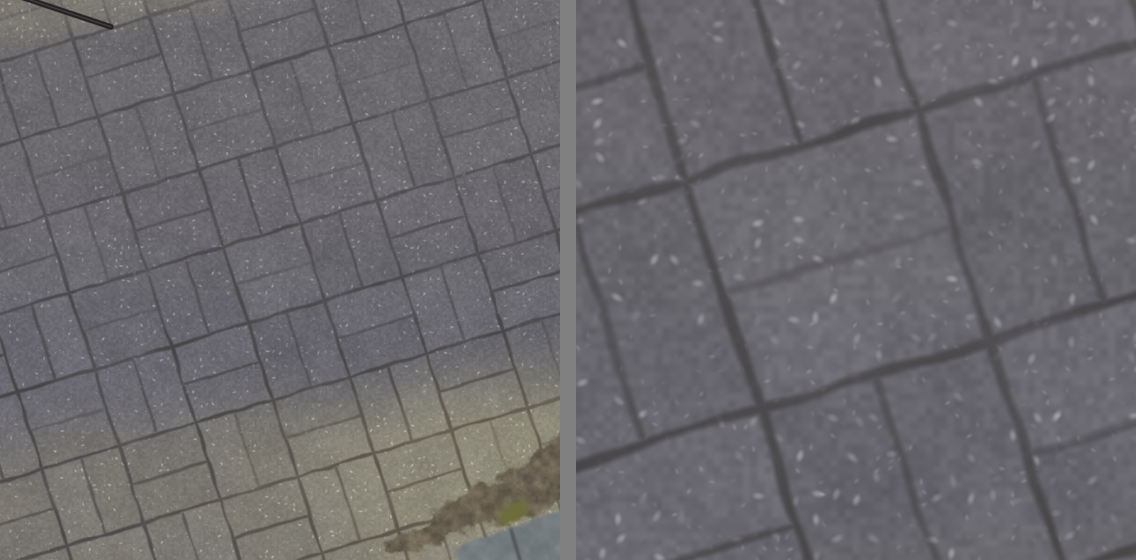
Left: the whole. Right: its middle third, enlarged.
Give the GLSL for this texture, as a three.js fragment shader.

```glsl
varying vec2 vUv;

const vec3 PAVER = vec3(0.428, 0.418, 0.436);
const vec3 PAVER_COOL = vec3(0.408, 0.405, 0.436);
const vec3 DUST = vec3(0.485, 0.472, 0.445);
const vec3 SAND = vec3(0.570, 0.555, 0.485);
const vec3 JOINT = vec3(0.265, 0.258, 0.262);
const vec3 EARTH = vec3(0.420, 0.385, 0.325);
const vec3 KERB = vec3(0.455, 0.485, 0.500);
const vec3 MOSS = vec3(0.420, 0.430, 0.230);
const vec3 ROD = vec3(0.150, 0.135, 0.145);

// Lattice of square blocks, two bricks each
const vec2 ORIGIN = vec2(0.306, 0.3815);
const vec2 STEP_U = vec2(0.1372, 0.0413);
const vec2 STEP_V = vec2(-0.0439, 0.1370);

float hash(vec2 p) {
  vec3 q = fract(vec3(p.xyx) * 0.1031);
  q += dot(q, q.yzx + 33.33);
  return fract((q.x + q.y) * q.z);
}

float noise(vec2 p) {
  vec2 i = floor(p), f = fract(p);
  f = f * f * (3.0 - 2.0 * f);
  return mix(mix(hash(i), hash(i + vec2(1.0, 0.0)), f.x),
             mix(hash(i + vec2(0.0, 1.0)), hash(i + 1.0), f.x), f.y);
}

float fbm(vec2 p) {
  float sum = 0.0, amp = 0.5;
  for (int i = 0; i < 4; i++) {
    sum += amp * noise(p);
    p = p * 2.03 + 17.1;
    amp *= 0.5;
  }
  return sum / 0.9375;
}

float cross2(vec2 a, vec2 b) { return a.x * b.y - a.y * b.x; }

vec2 toLattice(vec2 p) {
  vec2 d = p - ORIGIN;
  return vec2(cross2(d, STEP_V), cross2(STEP_U, d)) / cross2(STEP_U, STEP_V);
}

float below(float edge, float soft, float x) {
  return 1.0 - smoothstep(edge - soft, edge + soft, x);
}

// x: distance to the segment, y: position along it
vec2 segment(vec2 p, vec2 a, vec2 b) {
  vec2 d = b - a;
  float t = clamp(dot(p - a, d) / dot(d, d), 0.0, 1.0);
  return vec2(length(p - a - d * t), t);
}

// Sparse bright flecks, one jittered candidate per cell
float flecks(vec2 p, float scale, float share) {
  vec2 id = floor(p * scale);
  vec2 centre = 0.3 + 0.4 * vec2(hash(id + 3.7), hash(id + 9.2));
  float angle = 6.283 * hash(id + 21.0);
  vec2 d = fract(p * scale) - centre;
  float across = length(vec2(dot(d, vec2(cos(angle), sin(angle))) * 0.6,
                             cross2(d, vec2(cos(angle), sin(angle)))));
  return below(0.14, 0.12, across) * step(hash(id + 50.0), share) * hash(id + 71.0);
}

vec3 paving(vec2 p, float dust, float topDust) {
  vec2 g = toLattice(p);
  g += 0.024 * (vec2(noise(g * 5.0), noise(g * 5.0 + 40.0)) - 0.5);
  vec2 block = floor(g), q = fract(g);
  float lying = mod(block.x + block.y, 2.0);
  float along = mix(q.x, q.y, lying);
  float brick = hash(block * 2.0 + step(0.5, along) + 60.0);

  // Brick faces
  vec3 dusty = mix(DUST, SAND, smoothstep(0.3, 0.85, p.x));
  vec3 face = mix(PAVER_COOL, PAVER, smoothstep(0.3, 0.85, p.y));
  face = mix(face, dusty, dust * (0.75 + 0.35 * fbm(p * 9.0)));
  face = mix(face, DUST, topDust);
  face += 0.026 * (brick - 0.5) + 0.05 * (fbm(p * 24.0) - 0.5);
  face += 0.055 * (noise(p * 230.0) - 0.5);
  face += 0.19 * flecks(p, 85.0, 0.24) + 0.10 * flecks(p + 0.37, 150.0, 0.2);

  // Joints, worn unevenly
  vec2 e = min(q, 1.0 - q);
  float width = 0.013 + 0.014 * noise(g * 7.0 + 12.0);
  float wear = mix(0.6, 1.0, noise(g * 2.3 + 8.0)) * (1.0 - 0.45 * topDust);
  float border = below(width, 0.017, min(e.x, e.y));
  float split = below(width * 0.85, 0.017, abs(along - 0.5));
  split *= mix(0.35, 1.0, hash(block + 33.0));
  float joint = max(border, split) * wear * mix(0.78, 0.95, below(0.6, 0.2, p.y));
  vec3 filling = mix(JOINT, EARTH * 0.86, dust * smoothstep(0.1, 0.9, p.x));
  return mix(face, filling, joint);
}

void main() {
  vec2 p = vUv;
  float dust = below(0.21, 0.10, p.y - 0.13 * p.x + 0.05 * (fbm(p * 6.0) - 0.5));
  float topDust = smoothstep(0.87, 0.97, p.y - 0.2 * p.x);
  vec3 colour = paving(p, dust, topDust);

  // Earth strip with moss
  float rough = fbm(p * 32.0);
  vec2 strip = segment(p, vec2(0.70, 0.022), vec2(1.02, 0.165));
  float earth = below(mix(0.008, 0.062, strip.y), 0.006, strip.x + 0.05 * (rough - 0.5));
  vec3 soil = EARTH * (0.72 + 0.55 * fbm(p * 75.0));
  soil = mix(soil, MOSS, below(0.022, 0.014, length(p - vec2(0.915, 0.082)) + 0.03 * (rough - 0.5)));
  colour = mix(colour, soil, earth);

  // Kerb stones
  float rise = p.y - 0.35 * (p.x - 0.8) + 0.012 * (rough - 0.5);
  float kerb = below(0.018, 0.005, rise) * smoothstep(0.80, 0.83, p.x);
  float gap = below(0.025, 0.025, abs(fract((p.x + 0.3 * p.y) * 7.0) - 0.5));
  vec3 stone = KERB + 0.10 * (fbm(p * 45.0) - 0.5);
  colour = mix(colour, mix(stone, JOINT, 0.6 * gap), kerb);

  // Thin rod
  vec2 rod = segment(p, vec2(0.03, 1.008), vec2(0.198, 0.952));
  colour = mix(colour, ROD + 0.12 * below(0.001, 0.001, rod.x), below(0.005, 0.0015, rod.x));

  gl_FragColor = vec4(colour, 1.0);
}
```
